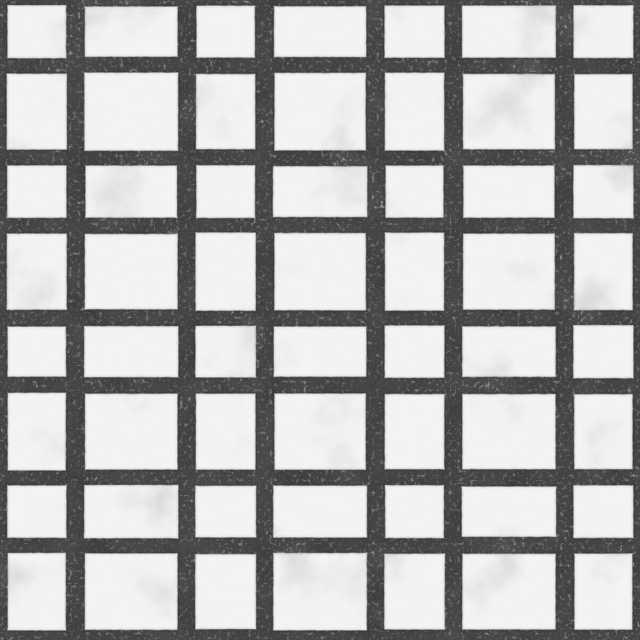
Write a WebGL 1 fragment shader that draws this pattern.

```glsl
precision highp float;

// Pale tiles in alternating narrow/wide columns and short/tall rows, set in dark
// speckled joints. Each axis splits its period in two; a box distance cuts the tile,
// and gradient noise adds stains, dust and grit.

uniform vec2 u_resolution;

#define ORIGIN vec2(-0.0033, 0.0033)  // joint midline where the first period begins
#define PERIOD vec2(0.2951, 0.25)     // one pair of columns, one pair of rows
#define SPLIT vec2(0.412, 0.578)      // share of the period taken by the first tile
#define JOINT vec2(0.0286, 0.0247)    // joint widths
#define SIZE_JITTER 0.0025            // variation in tile size
#define EDGE_SOFT 0.0016              // blur of the tile edge
#define TILE_TONE 0.952
#define JOINT_TONE 0.268
#define STAIN_DEPTH 0.10
#define STAIN_SCALE 7.0
#define GRIT_SCALE 150.0
#define GRIT_GAIN 0.24

vec2 hash2(vec2 p) {
  vec3 h = fract(p.xyx * vec3(0.1031, 0.1030, 0.0973));
  h += dot(h, h.yzx + 33.33);
  return fract((h.xx + h.yz) * h.zy);
}

float cornerSlope(vec2 cell, vec2 f, vec2 corner) {
  float angle = 6.2832 * hash2(cell + corner).x;
  return dot(vec2(cos(angle), sin(angle)), f - corner);
}

// Gradient noise, roughly -0.7 to 0.7
float gradientNoise(vec2 p) {
  vec2 cell = floor(p);
  vec2 f = p - cell;
  vec2 w = f * f * f * (f * (f * 6.0 - 15.0) + 10.0);
  float low = mix(cornerSlope(cell, f, vec2(0.0)),
                  cornerSlope(cell, f, vec2(1.0, 0.0)), w.x);
  float high = mix(cornerSlope(cell, f, vec2(0.0, 1.0)),
                   cornerSlope(cell, f, vec2(1.0)), w.x);
  return mix(low, high, w.y);
}

float fbm(vec2 p) {
  float sum = 0.0;
  float amplitude = 0.7;
  for (int i = 0; i < 5; i++) {
    sum += amplitude * gradientNoise(p);
    p = mat2(1.6, 1.2, -1.2, 1.6) * p + 17.3;
    amplitude *= 0.5;
  }
  return sum;
}

// Signed distance to the tile around p, negative inside
float tileDistance(vec2 p) {
  vec2 u = (p - ORIGIN) / PERIOD;
  vec2 q = fract(u);
  vec2 second = step(SPLIT, q);
  vec2 start = second * SPLIT;
  vec2 end = mix(SPLIT, vec2(1.0), second);
  vec2 id = floor(u) * 2.0 + second;

  vec2 offset = (q - 0.5 * (start + end)) * PERIOD;
  vec2 halfSize = 0.5 * ((end - start) * PERIOD - JOINT);
  halfSize += (hash2(id + 41.0) - 0.5) * SIZE_JITTER;
  vec2 d = abs(offset) - halfSize;
  return max(d.x, d.y);
}

void main() {
  vec2 p = gl_FragCoord.xy / u_resolution;
  float pixel = 1.0 / min(u_resolution.x, u_resolution.y);
  float d = tileDistance(p) + 0.0006 * gradientNoise(p * 90.0);

  // Cloudy dirt shared by tiles and joints
  float cloud = fbm(p * STAIN_SCALE + 5.7);
  float stain = smoothstep(0.08, 0.62, cloud);

  // Tile face: faint mottling, stains and a shaded rim
  float tile = TILE_TONE - STAIN_DEPTH * stain;
  tile += 0.006 * fbm(p * 45.0 + 23.0);
  tile -= 0.07 * smoothstep(-0.005, 0.0, d);

  // Joint: mottled base with light grit, dustier where stained
  float grit = smoothstep(0.12, 0.6, gradientNoise(p * GRIT_SCALE));
  grit += 0.8 * smoothstep(0.15, 0.6, gradientNoise(p * GRIT_SCALE * 1.7 + 31.0));
  float cluster = clamp(0.65 + 0.9 * fbm(p * 24.0 + 61.0) + 0.5 * stain, 0.2, 1.3);
  float joint = JOINT_TONE + 0.05 * fbm(p * 18.0 + 83.0) + 0.07 * stain;
  joint += GRIT_GAIN * grit * cluster;
  joint *= 0.88 + 0.12 * smoothstep(0.0, 0.005, d);

  float soft = max(EDGE_SOFT, 0.75 * pixel);
  float tone = mix(joint, tile, smoothstep(soft, -soft, d));
  gl_FragColor = vec4(vec3(tone), 1.0);
}
```
